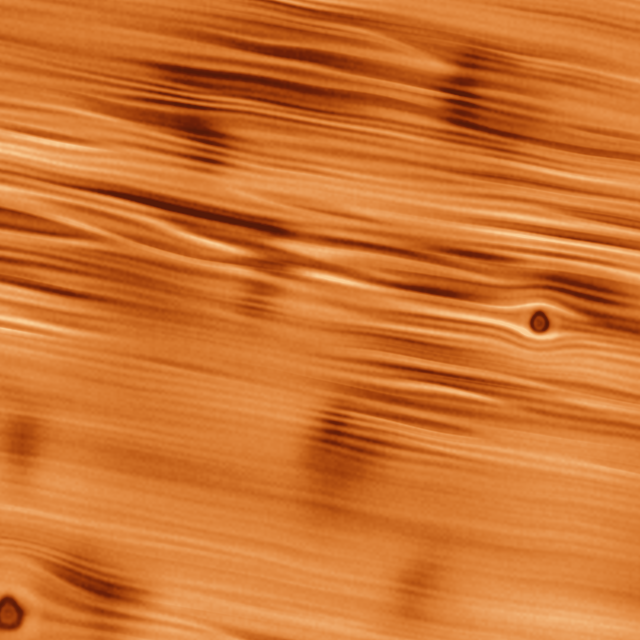
Give the GLSL for this texture, as a WebGL 1 fragment shader.

```glsl
precision highp float;
// Scorched softwood board: grain runs gently down to the right.
// Stretched noise makes ripples and dark flames with lit rims, then soft
// burn marks and two knots are added; one tone value picks the colour.
uniform vec2 u_resolution;

float hash(vec2 p) {
  return fract(sin(dot(p, vec2(127.1, 311.7))) * 43758.545);
}

// Smooth value noise in -1..1
float noise(vec2 p) {
  vec2 i = floor(p), f = fract(p);
  f = f * f * (3.0 - 2.0 * f);
  float low = mix(hash(i), hash(i + vec2(1, 0)), f.x);
  float high = mix(hash(i + vec2(0, 1)), hash(i + vec2(1, 1)), f.x);
  return mix(low, high, f.y) * 2.0 - 1.0;
}

// Noise drawn out along the grain; the shear hides the lattice columns
float streak(vec2 g, float along, float across, float seed) {
  return noise(vec2(g.x * along + g.y * across * 0.37 + seed, g.y * across + seed));
}

float band(float v, float centre, float width) {
  float d = (v - centre) / width;
  return exp(-d * d);
}

// Dark tapering tongues of late wood
float flame(vec2 g) {
  float n = streak(g, 4.6, 27.0, 7.3) + 0.4 * streak(g, 7.0, 50.0, 2.1);
  return smoothstep(0.05, 0.62, n);
}

// Thin dark lines between the flames
float vein(vec2 g) {
  return smoothstep(0.08, 0.62, streak(g, 4.0, 58.0, 12.6));
}

// Spreads the grain so that it flows around a knot
float spread(vec2 d, float radius) {
  return -(d.y + 0.17 * d.x) * 0.75 * exp(-dot(d, d) / (radius * radius));
}

// Tone change of a knot: dark rim, warm core, pale collar
float knot(vec2 d, float radius) {
  float r = length(d * vec2(1.0, 0.85)) / radius;
  r += 0.15 * noise(d * 60.0 + 4.0);
  return 0.1 * band(r, 2.0, 0.5) - 0.5 * band(r, 0.85, 0.35) - 0.35 * band(r, 0.0, 0.6);
}

// Soft burn marks scattered over the board, taller than wide
float scorch(vec2 p) {
  float sum = 0.0;
  vec2 wobble = 0.03 * vec2(noise(p * 12.0), noise(p * 12.0 + 31.0));
  for (int i = 0; i < 13; i++) {
    float k = float(i);
    vec2 centre = fract(vec2(0.32, 0.78) + k * vec2(0.618, 0.755));
    float size = 0.036 + 0.026 * hash(vec2(k, 3.0));
    vec2 d = (p + wobble - centre) / size;
    d.x -= 0.25 * d.y;
    d.y *= 0.8;
    sum += (0.17 + 0.3 * hash(vec2(k, 8.0))) * exp(-0.9 * dot(d, d));
  }
  return sum;
}

vec3 woodColour(float t) {
  vec3 c = mix(vec3(0.34, 0.10, 0.03), vec3(0.44, 0.13, 0.03), clamp(t / 0.15, 0.0, 1.0));
  c = mix(c, vec3(0.62, 0.24, 0.04), clamp((t - 0.15) / 0.15, 0.0, 1.0));
  c = mix(c, vec3(0.75, 0.36, 0.09), clamp((t - 0.30) / 0.18, 0.0, 1.0));
  c = mix(c, vec3(0.84, 0.47, 0.18), clamp((t - 0.48) / 0.16, 0.0, 1.0));
  c = mix(c, vec3(0.89, 0.55, 0.27), clamp((t - 0.64) / 0.16, 0.0, 1.0));
  c = mix(c, vec3(0.93, 0.65, 0.40), clamp((t - 0.80) / 0.17, 0.0, 1.0));
  return mix(c, vec3(0.98, 0.80, 0.58), clamp((t - 0.97) / 0.2, 0.0, 1.0));
}

void main() {
  vec2 p = gl_FragCoord.xy / u_resolution;
  vec2 smallKnot = p - vec2(0.843, 0.495);
  vec2 cornerKnot = p - vec2(0.013, 0.04);

  // Grain space: x along the fibres, y across them, gently waving
  vec2 g = vec2(p.x, p.y + 0.17 * p.x);
  g.y += spread(smallKnot, 0.045) + spread(cornerKnot, 0.09);
  g.y += 0.008 * noise(g * vec2(3.0, 5.0)) + 0.003 * noise(g * vec2(10.0, 16.0) + 5.0);

  // Where the figure is bold, and where the surface is crisp
  float figure = band(g.y, 0.67, 0.085) + 0.45 * band(g.y, 1.04, 0.04)
               + 0.5 * band(g.y, 0.07, 0.05);
  float crisp = mix(0.25, 1.0, smoothstep(0.34, 0.54, g.y));
  float patches = clamp(0.85 + 0.9 * noise(p * vec2(4.5, 6.0) + 17.0), 0.2, 1.5);

  // Broad tone, soft streaks and near-regular ripples
  float ripples = sin(g.y * 390.0 + 4.0 * streak(g, 3.0, 22.0, 1.7));
  ripples *= 0.5 + 0.5 * streak(g, 4.0, 30.0, 9.1);
  float tone = 0.715 + 0.16 * noise(p * vec2(4.5, 3.5) + 9.0);
  tone += 0.15 * streak(g, 2.2, 15.0, 4.4);
  tone += 0.07 * streak(g, 2.4, 38.0, 14.2);
  tone += crisp * patches * (0.16 * ripples + 0.17 * streak(g, 2.8, 80.0, 6.2));
  tone += 0.035 * streak(g, 4.0, 150.0, 3.8);

  // Veins and flames, each with a light rim below, and contour lines
  float thin = vein(g), dark = flame(g);
  float thinRim = vein(g + vec2(0.0, 0.009)) * (1.0 - thin);
  float rim = flame(g + vec2(0.0, 0.014)) * (1.0 - dark);
  float contour = sin(g.y * 200.0 + 5.0 * streak(g, 4.6, 27.0, 7.3));
  tone += crisp * patches * (0.14 * thinRim - 0.2 * thin);
  tone += figure * (0.3 * rim - 0.48 * dark + 0.12 * contour);

  // Burns follow the ripples where the board is crisp
  tone -= scorch(p) * (1.0 - 0.5 * crisp * ripples);
  tone += knot(smallKnot, 0.013) + knot(cornerKnot, 0.021);
  tone += 0.03 * noise(p * 200.0);

  gl_FragColor = vec4(woodColour(tone), 1.0);
}
```
